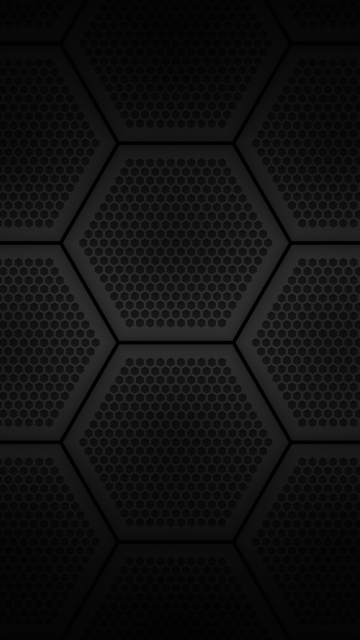
This pattern is drawn by a Shadertoy shader. Its source:

```glsl
// Dark honeycomb panels, each perforated by a hexagonal array of small holes.
// Two nested hexagonal lattices give the seams and the holes; a soft band of
// light across the middle, dim panel centres and faint grain do the shading.

// Lengths are fractions of the canvas height
const float PANEL_PITCH = 0.3115;
const vec2  PANEL_ORIGIN = vec2(-0.0065, 0.1204);
const float SEAM_HALF_WIDTH = 0.0028;
const float SEAM_SHADOW = 0.011;
const float HOLE_PITCH = 0.01605;
const float HOLE_APOTHEM = 0.0062;
const float HOLE_RINGS = 9.0;

const vec3  PANEL_COLOR = vec3(0.205);
const vec3  SEAM_COLOR = vec3(0.002);
const float HOLE_SHADE = 0.48;
const float HOLE_RIM_SHADE = 0.36;
const float CENTRE_DIM = 0.36;
const float LIGHT_HEIGHT = 0.015;
const vec2  LIGHT_SIZE = vec2(0.75, 0.31);
const float LIGHT_FLOOR = 0.055;
const float GRAIN = 0.05;
const float ROOT3 = 1.7320508;

float hash(vec2 p) {
    vec3 q = fract(vec3(p.xyx) * 0.1031);
    q += dot(q, q.yzx + 33.33);
    return fract((q.x + q.y) * q.z);
}

// Apothem of the flat-topped hexagon passing through p
float hexNorm(vec2 p) {
    p = abs(p);
    return max(p.y, 0.5 * ROOT3 * p.x + 0.5 * p.y);
}

// Offset from the nearest centre of a lattice of flat-topped hexagons
vec2 hexCell(vec2 p, float pitch) {
    vec2 period = vec2(ROOT3, 1.0) * pitch;
    vec2 a = mod(p + 0.5 * period, period) - 0.5 * period;
    vec2 b = mod(p, period) - 0.5 * period;
    return dot(a, a) < dot(b, b) ? a : b;
}

float lightBand(vec2 p) {
    vec2 d = (p - vec2(0.0, LIGHT_HEIGHT)) / LIGHT_SIZE;
    return LIGHT_FLOOR + (1.0 - LIGHT_FLOOR) * exp(-dot(d, d));
}

void mainImage(out vec4 fragColor, in vec2 fragCoord) {
    float pixel = 1.0 / iResolution.y;
    vec2 p = (fragCoord - 0.5 * iResolution.xy) * pixel;

    // Large panels and distance to their seams
    vec2 local = hexCell(p - PANEL_ORIGIN, PANEL_PITCH);
    float edge = 0.5 * PANEL_PITCH - hexNorm(local);
    float seam = 1.0 - smoothstep(-0.6 * pixel, 0.6 * pixel, edge - SEAM_HALF_WIDTH);

    // Small pointed-top holes, kept only inside a hexagonal block
    vec2 hole = hexCell(local.yx, HOLE_PITCH).yx;
    float ring = hexNorm(local - hole) / (0.5 * ROOT3 * HOLE_PITCH);
    float inside = step(ring, HOLE_RINGS + 0.3);
    float holeDist = hexNorm(hole.yx) - HOLE_APOTHEM;
    float holeMask = inside * (1.0 - smoothstep(-0.6 * pixel, 0.6 * pixel, holeDist));

    // Panel light: bright band, dim centres, shadow beside the seams
    float light = lightBand(p);
    float radius = length(local) / (0.5 * PANEL_PITCH);
    light *= 1.0 - CENTRE_DIM * exp(-2.2 * radius * radius);
    light *= 1.0 - 0.3 * exp(-max(edge - SEAM_HALF_WIDTH, 0.0) / SEAM_SHADOW);

    // Holes are recessed, with a shadow under the upper rim
    float rim = smoothstep(0.1, 0.9, hole.y / HOLE_APOTHEM);
    float holeShade = mix(HOLE_SHADE, HOLE_RIM_SHADE, rim);
    light *= mix(1.0, holeShade, holeMask);

    // Fine grain fixed to the canvas
    light *= 1.0 + GRAIN * (hash(floor(p * 512.0) + 700.0) - 0.5);

    fragColor = vec4(mix(PANEL_COLOR * light, SEAM_COLOR, seam), 1.0);
}
```
